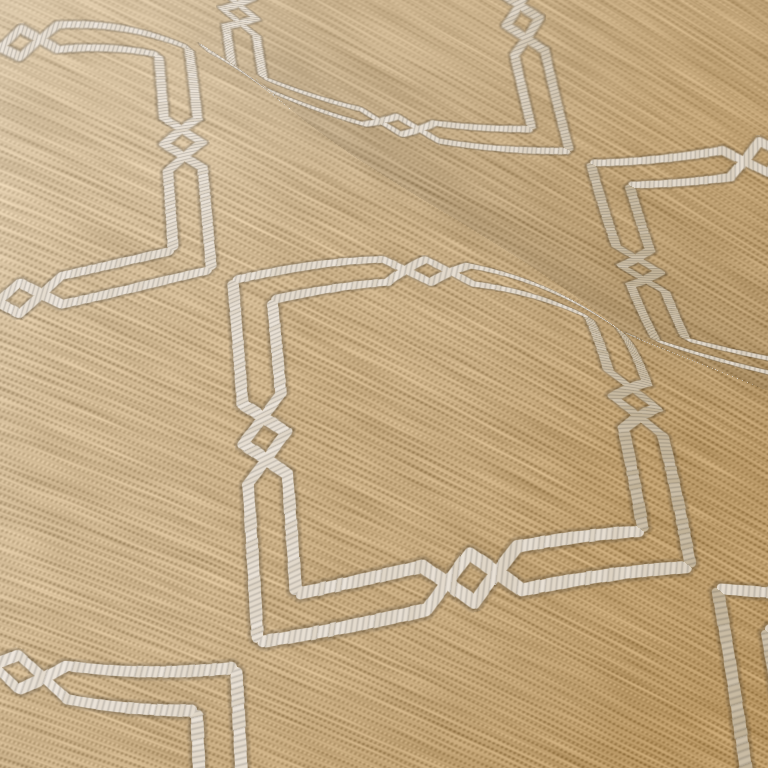
Write a Shadertoy shader that draws this pattern.

```glsl
// Draped tan grasscloth with a soft fold, embroidered with a pale interlaced trellis.

const float SPAN = 768.0;                      // design units per canvas height
const vec3 PALE = vec3(0.83, 0.76, 0.65);
const vec3 GOLD = vec3(0.69, 0.56, 0.365);
const vec3 THREAD = vec3(0.91, 0.88, 0.84);
const vec3 THREAD_SHADE = vec3(0.68, 0.61, 0.48);
const float OUTER = 0.025;                     // frame insets, in cells
const float INNER = 0.115;
const float BEND = 0.105;                      // half length of the crossing
const float RADIUS = 0.0135;                   // half width of a line
const float FAR = 0.02;                        // distance cap off the lines
const float STITCH = 0.0125;                   // stitch pitch, in cells
const float RIB = 6.8;                         // weave pitches, in design units
const float TICK = 4.8;
const float WEAVE_ANGLE = 0.42;
const float TAU = 6.28318;

float hash(vec2 p) {
    vec3 q = fract(vec3(p.xyx) * 0.1031);
    q += dot(q, q.yzx + 33.33);
    return fract((q.x + q.y) * q.z);
}

vec2 gradientAt(vec2 cell) {
    float a = TAU * hash(cell);
    return vec2(cos(a), sin(a));
}

float gradientNoise(vec2 p) {
    vec2 i = floor(p), f = fract(p), e = vec2(1, 0);
    vec2 w = f * f * f * (f * (f * 6.0 - 15.0) + 10.0);
    float low = mix(dot(gradientAt(i), f), dot(gradientAt(i + e), f - e), w.x);
    float high = mix(dot(gradientAt(i + e.yx), f - e.yx), dot(gradientAt(i + 1.0), f - 1.0), w.x);
    return mix(low, high, w.y);
}

float segment(vec2 p, vec2 a, vec2 b) {
    vec2 d = b - a;
    return length(p - a - d * clamp(dot(p - a, d) / dot(d, d), 0.0, 1.0));
}

// Stable root of slope*t + curve*t*t = rise
float solveRow(float slope, float curve, float rise) {
    float root = sqrt(max(slope * slope + 4.0 * curve * rise, 0.0));
    return 2.0 * rise / max(slope + root, 1.0);
}

// Cloth coordinates in front of the fold; z tells whether the cloth is visible
vec3 frontSheet(vec2 p) {
    float s = 0.0, t = 0.0, visible = 0.0;
    for (int i = 0; i < 8; i++) {
        s = (p.x - 222.0 - 25.0 * t) / (405.0 + 52.0 * t);
        float c = clamp(s, -0.8, 1.0), over = max(s - 1.0, 0.0);
        float above = 48.0 + c * (170.0 + 240.0 * c) + 160.0 * over;
        float here = 275.0 + c * (-90.0 + c * (50.0 + 100.0 * c)) + 160.0 * over;
        float below = 655.0 + c * (-55.0 + c * (-100.0 + 77.0 * c)) + 40.0 * over;
        float slope = 0.5 * (below - above), curve = 0.5 * (below + above) - here;
        visible = slope * slope + 4.0 * curve * (p.y - here);
        t = clamp(solveRow(slope, curve, p.y - here), -1.5, 2.0);
    }
    return vec3(s, t, visible);
}

// Cloth coordinates behind the fold
vec2 backSheet(vec2 p) {
    float s = 0.0, t = 0.0;
    for (int i = 0; i < 8; i++) {
        s = (p.x - 580.0 - 68.0 * t) / (355.0 + 50.0 * t);
        float row = 157.0 + s * (-5.0 + s * (-82.0 + 8.0 * s));
        t = clamp(solveRow(max(248.0 + 150.0 * s, 60.0), -65.0, p.y - row), -1.5, 1.5);
    }
    return vec2(s + 1.0, t - 1.0);
}

// Two parallel lines that swap sides around a small diamond; x from edge middle, y inset
float braid(vec2 p) {
    float outer = min(segment(p, vec2(0, INNER + 0.005), vec2(BEND, OUTER)),
                      segment(p, vec2(BEND, OUTER), vec2(0.488 - OUTER, OUTER)));
    float inner = min(segment(p, vec2(0, OUTER - 0.005), vec2(BEND, INNER)),
                      segment(p, vec2(BEND, INNER), vec2(0.488 - INNER, INNER)));
    return min(outer, inner);
}

void mainImage(out vec4 fragColor, in vec2 fragCoord) {
    vec2 uv = fragCoord / iResolution.y;
    uv.y = 1.0 - uv.y;
    vec2 p = uv * SPAN;

    // Choose the visible sheet
    float foldY = min(40.0 + 0.64 * (p.x - 195.0), 325.0 + 0.35 * (p.x - 640.0));
    vec3 front = frontSheet(p);
    vec2 back = backSheet(p);
    bool inFront = p.y > foldY && front.z > 0.0;
    vec2 cloth = inFront ? front.xy : back;

    // Woven ground: ribs, cross ticks and long fibre streaks
    float angle = WEAVE_ANGLE + 0.12 * (uv.x - uv.y);
    vec2 along = vec2(cos(angle), sin(angle));
    vec2 weave = vec2(dot(p, along), dot(p, vec2(-along.y, along.x)));
    float rib = weave.y / RIB + 0.25 * gradientNoise(weave / vec2(70, 22));
    float tick = (weave.x + 0.35 * weave.y) / TICK + 0.5 * hash(vec2(floor(rib), 7.0));
    float detail = (1.0 - smoothstep(0.35, 0.8, fwidth(weave.y) / RIB)) * mix(0.45, 1.0, smoothstep(0.0, 0.4, uv.y));
    float ridge = 0.5 + 0.5 * cos(TAU * rib);
    float grain = 0.075 * (ridge - 0.5) - 0.055 * (1.0 - ridge) * cos(TAU * tick);
    float streak = gradientNoise(weave / vec2(150, 5)) + 0.7 * gradientNoise(weave / vec2(55, 2.6) + 31.0);
    float warmth = clamp(0.05 + 0.62 * uv.x + 0.4 * uv.y + 0.15 * gradientNoise(uv * 3.0), 0.0, 1.0);
    vec3 color = mix(PALE, GOLD, warmth) + detail * grain + 0.085 * streak;

    // Fold shading
    float offset = (p.y - foldY) / SPAN;
    float foldShade = inFront ? 0.05 * exp(-offset * 18.0) : 0.09 * exp(offset * 9.0);
    color *= 1.03 - foldShade * smoothstep(0.15, 0.4, uv.x);

    // Alternate cells carry a double frame
    vec2 cell = floor(cloth), f = cloth - cell;
    vec2 inset = min(f, 1.0 - f), middle = abs(f - 0.5);
    float level = braid(vec2(middle.x, inset.y)), upright = braid(vec2(middle.y, inset.x));
    bool vertical = upright < level;
    float run = ((vertical ? f.y : f.x) + 0.25 * (vertical ? f.x : f.y)) / STITCH;
    float wear = hash(vec2(floor(run), dot(cell, vec2(17, 43)) + (vertical ? 90.0 : 0.0)) + 200.0);
    float framed = 1.0 - mod(cell.x + cell.y, 2.0);
    float d = min(min(level, upright) - RADIUS - 0.002 * (wear - 0.5), FAR);
    d = mix(FAR, d, framed);
    float blur = clamp(fwidth(d), 0.001, 0.03) * 0.7 + 0.003 * smoothstep(0.35, 0.0, uv.y);

    // Satin stitches over a soft contact shadow
    color *= 1.0 - 0.22 * smoothstep(0.012, 0.0, d);
    float groove = 0.5 + 0.5 * cos(TAU * run);
    float dim = vertical ? 0.12 + 0.5 * smoothstep(0.55, 0.85, uv.x) : 0.05 + 0.15 * uv.x;
    vec3 thread = mix(THREAD, THREAD_SHADE, dim + 0.2 * (wear - 0.5));
    thread *= 1.02 - 0.13 * groove * groove;
    color = mix(color, thread, smoothstep(blur, -blur, d));

    fragColor = vec4(clamp(color, 0.0, 1.0), 1.0);
}
```
